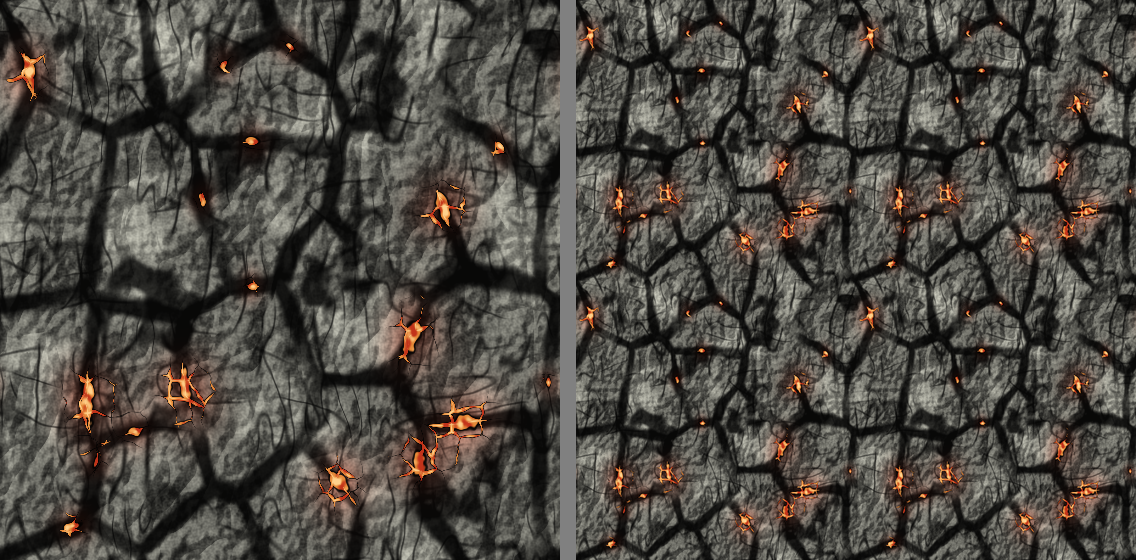
Left: one tile. Right: repeated 2 by 2.
Write a WebGL 1 fragment shader that draws this texture.

```glsl
precision highp float;
// Charred volcanic rock: grainy slabs with dark upright cracks and thin creases,
// with molten vents and glowing veins placed on the borders between slabs.
// Wrapped gradient noise and wrapped Voronoi cells make it tile seamlessly.
uniform vec2 u_resolution;

const vec2 PLATES = vec2(5.0, 4.0);      // large slabs per tile
const vec2 FACETS = vec2(13.0, 9.0);     // chipped faces per tile
const vec2 VEINS = vec2(23.0, 19.0);     // fine lava branches per tile
const vec2 LIGHT = vec2(-0.7, 0.7);      // direction towards the light
const float RELIEF_STEP = 0.0025;
const float RELIEF = 0.17;
const float BASE_TONE = 0.375;
const float GRAIN = 0.075;
const float VENT_CHANCE = 0.85;
const float VEIN_WIDTH = 0.0034;
const vec3 ASH = vec3(1.0, 1.0, 0.93);
const vec3 GLOW = vec3(0.44, 0.12, 0.06);
const vec3 EMBER = vec3(0.76, 0.2, 0.1);
const vec3 MOLTEN = vec3(0.9, 0.54, 0.22);
const vec3 HOT = vec3(1.0, 0.82, 0.55);

vec2 hash2(vec2 p) {
  vec3 q = fract(p.xyx * vec3(0.1031, 0.1030, 0.0973));
  q += dot(q, q.yzx + 33.33);
  return fract((q.xx + q.yz) * q.zy);
}

vec2 wrap(vec2 cell, vec2 period) { return floor(mod(cell + 0.5, period)); }

float corner(vec2 cell, vec2 offset, vec2 period, float seed) {
  float angle = 6.2832 * hash2(wrap(cell, period) + seed).x;
  return dot(vec2(cos(angle), sin(angle)), offset);
}

// Gradient noise, about -1 to 1, with a whole number of cells per tile.
float noise(vec2 uv, vec2 freq, float seed) {
  vec2 p = uv * freq, i = floor(p), f = p - i;
  vec2 s = f * f * f * (f * (f * 6.0 - 15.0) + 10.0), e = vec2(1.0, 0.0);
  float low = mix(corner(i, f, freq, seed), corner(i + e, f - e, freq, seed), s.x);
  float high = mix(corner(i + e.yx, f - e.yx, freq, seed),
                   corner(i + 1.0, f - 1.0, freq, seed), s.x);
  return 1.4 * mix(low, high, s.y);
}

vec2 seedPoint(vec2 cell, vec2 freq) {
  return cell + 0.1 + 0.8 * hash2(wrap(cell, freq) + freq);
}

// Distance to the nearest Voronoi border, in cell units.
float border(vec2 uv, vec2 freq) {
  vec2 p = uv * freq, i = floor(p), nearest = vec2(9.0);
  for (int y = -1; y <= 1; y++) for (int x = -1; x <= 1; x++) {
    vec2 r = seedPoint(i + vec2(x, y), freq) - p;
    if (dot(r, r) < dot(nearest, nearest)) nearest = r;
  }
  float d = 9.0;
  for (int y = -1; y <= 1; y++) for (int x = -1; x <= 1; x++) {
    vec2 r = seedPoint(i + vec2(x, y), freq) - p, gap = r - nearest;
    if (dot(gap, gap) > 0.0001) d = min(d, dot(0.5 * (r + nearest), normalize(gap)));
  }
  return d;
}

vec2 warp(vec2 uv) {
  vec2 broad = vec2(noise(uv, vec2(5.0), 11.0), noise(uv, vec2(5.0), 23.0));
  vec2 fine = vec2(noise(uv, vec2(27.0), 37.0), noise(uv, vec2(27.0), 41.0));
  return uv + 0.022 * broad + 0.0028 * fine;
}

// Thin broken stroke along a zero line of stretched noise: 1 on the stroke.
float stroke(vec2 w, vec2 freq, float thickness, float seed) {
  float broken = smoothstep(-0.15, 0.3, noise(w, vec2(9.0), seed + 5.0));
  return broken * (1.0 - smoothstep(0.0, thickness, abs(noise(w, freq, seed))));
}

// Smooth swells, sharp folds and flat-topped chips.
float height(vec2 uv) {
  vec2 w = warp(uv);
  float h = 0.4 * noise(w, vec2(9.0, 6.0), 50.0) + 0.3 * abs(noise(w, vec2(17.0, 11.0), 51.0));
  h += 0.13 * noise(w, vec2(37.0, 29.0), 52.0) + 0.07 * noise(uv, vec2(71.0, 61.0), 53.0);
  return h + 0.5 * min(border(w, FACETS), 0.12);
}

// Vents lie midway between neighbouring slabs: x = melt depth, y = glow.
vec2 vents(vec2 w) {
  vec2 p = w * PLATES, i = floor(p), heat = vec2(-9.0, 0.0);
  for (int y = -2; y <= 1; y++) for (int x = -2; x <= 1; x++) {
    vec2 cell = i + vec2(x, y), rnd = hash2(wrap(cell, PLATES) + 71.0);
    vec2 side = fract(rnd.x * 7.0) < 0.7 ? vec2(1.0, 0.0) : vec2(0.0, 1.0);
    vec2 a = seedPoint(cell, PLATES), b = seedPoint(cell + side, PLATES);
    vec2 n = normalize(b - a), r = p - 0.5 * (a + b);
    vec2 q = vec2(dot(r, vec2(-n.y, n.x)), dot(r, n));
    float size = mix(0.1, 0.25, rnd.y * rnd.y * rnd.y);
    float live = step(rnd.x, VENT_CHANCE);
    heat.x = max(heat.x, live * (1.0 - length(q * vec2(1.0, 2.2)) / size) - 9.0 * (1.0 - live));
    heat.y += live * exp(-dot(q, q) / (size * size * 1.25)) * (0.4 + 1.9 * size);
  }
  return heat;
}

void main() {
  vec2 uv = gl_FragCoord.xy / u_resolution, w = warp(uv);

  // Lit stone with mottling, pale ash and fine grain
  float slope = 0.22 * (height(uv) - height(uv + LIGHT * RELIEF_STEP)) / RELIEF_STEP;
  float patches = noise(w, vec2(6.0), 83.0);
  float mottle = noise(w, vec2(21.0, 15.0), 89.0);
  float grain = noise(uv, vec2(120.0, 90.0), 97.0) + noise(uv, vec2(230.0), 101.0);
  float tone = BASE_TONE + 0.06 * patches + 0.06 * mottle + RELIEF * slope / (1.0 + abs(slope));
  tone += GRAIN * grain + 0.05 * noise(uv, vec2(53.0, 43.0), 99.0);
  tone += 0.16 * smoothstep(0.1, 0.7, patches + 0.5 * mottle);

  // Upright creases, crossing hairlines, slab cracks and soot
  tone *= 1.0 - 0.72 * stroke(w, vec2(14.0, 4.0), 0.1, 103.0);
  tone *= 1.0 - 0.6 * stroke(w, vec2(27.0, 9.0), 0.11, 151.0);
  tone *= 1.0 - 0.55 * stroke(w, vec2(5.0, 15.0), 0.08, 163.0);
  float plate = border(w, PLATES);
  float depth = smoothstep(-0.75, 0.05, noise(uv, vec2(6.0, 5.0), 107.0));
  float width = 0.1 + 0.06 * noise(uv, vec2(9.0), 109.0) + 0.02 * mottle;
  tone *= 1.0 - 0.85 * depth * (1.0 - smoothstep(0.35 * width, width, plate));
  float soot = noise(w, vec2(5.0), 113.0) + 0.4 * noise(w, vec2(19.0), 127.0);
  tone *= 1.0 - 0.75 * smoothstep(0.38, 0.62, soot);
  vec3 color = ASH * clamp(tone, 0.03, 0.8);

  // Red light on the stone around the vents
  vec2 heat = vents(w);
  float glow = min(heat.y, 1.0);
  color = color * (1.0 - 0.5 * glow) + GLOW * glow * (0.25 + 0.9 * tone);

  // Molten bodies and branching veins, each inside a scorched rim
  float ragged = noise(uv, vec2(31.0), 131.0), flecks = noise(uv, vec2(71.0, 59.0), 137.0);
  float body = heat.x - 0.5 + 0.3 * ragged + 0.22 * flecks;
  vec2 jagged = w + 0.005 * vec2(flecks, ragged);
  float line = min(border(jagged, PLATES) / PLATES.x, border(jagged, VEINS) / VEINS.x);
  float reach = smoothstep(0.36, 0.8, glow + 0.3 * ragged);
  float vein = 0.5 * (reach - line / VEIN_WIDTH) - 0.1 * abs(flecks);
  float lava = max(body, vein);
  color *= 1.0 - 0.8 * smoothstep(-0.16, -0.02, lava) * smoothstep(0.2, 0.5, glow);
  vec3 melt = mix(EMBER, MOLTEN, smoothstep(-0.4, 0.25, flecks + 0.5 * ragged));
  melt = mix(melt, HOT, smoothstep(0.2, 0.6, lava + 0.4 * flecks));
  color = mix(color, melt, smoothstep(0.0, 0.1, lava));

  gl_FragColor = vec4(color, 1.0);
}
```
